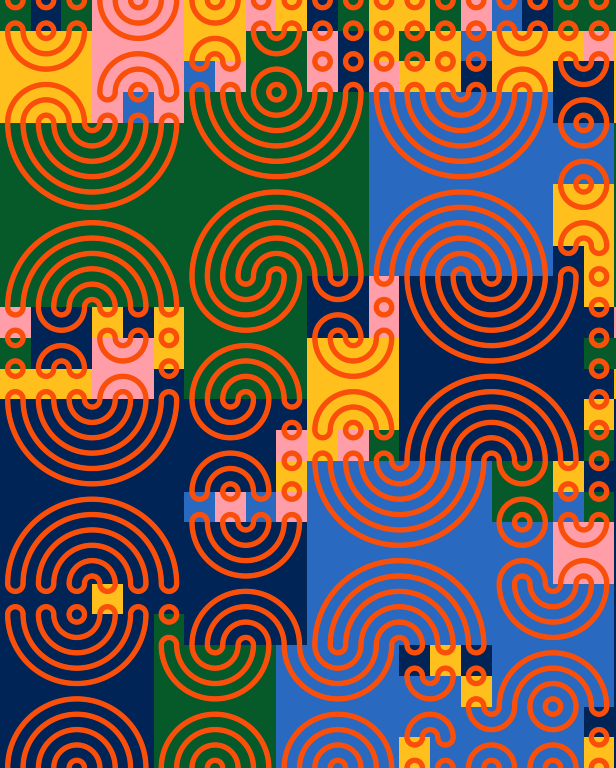
Give the GLSL for this pattern, as a WebGL 2 fragment shader.

```glsl
#version 300 es
precision highp float;
// Draws a patchwork of random squares, each with orange half rings on its top and bottom edges.
uniform vec2 u_resolution;
out vec4 fragColor;

const int COLUMNS = 20;
const int ROWS = 25;
const vec3 NAVY = vec3(0.0, 0.14, 0.335);
const vec3 GREEN = vec3(0.025, 0.35, 0.155);
const vec3 BLUE = vec3(0.16, 0.41, 0.75);
const vec3 PINK = vec3(1.0, 0.62, 0.66);
const vec3 YELLOW = vec3(1.0, 0.75, 0.11);
const vec3 ORANGE = vec3(0.98, 0.31, 0.04);

struct Square {
    ivec2 corner;
    int size;
    int order;
};

float hash(float n) {
    return fract(sin(n * 12.9898) * 43758.5453);
}

// Packs squares from large to small, one bit mask of taken cells per row,
// and stops at the square that covers the given cell.
Square findSquare(ivec2 cell) {
    const int tries[5] = int[5](40, 8, 14, 6, 12);   // for sizes 2 to 6
    int taken[ROWS];
    for (int i = 0; i < ROWS; i++) taken[i] = 0;
    int order = 0;
    float seed = 3.0;

    for (int size = 6; size >= 2; size--) {
        for (int k = 0; k < tries[size - 2]; k++) {
            seed += 1.0;
            int y = int(hash(seed) * float(ROWS + 1 - size));
            int start = int(hash(seed + 0.37) * float(COLUMNS + 1 - size));

            // Columns where a square of this size still fits
            int used = 0;
            for (int i = 0; i < size; i++) used |= taken[y + i];
            int open = ~used & ((1 << COLUMNS) - 1);
            int fits = open;
            for (int i = 1; i < size; i++) fits &= open >> i;
            if (fits == 0) continue;

            // First fit at or after the random start, else the leftmost one
            int later = fits & (-1 << start);
            if (later != 0) fits = later;
            int x = int(log2(float(fits & -fits)) + 0.5);

            for (int i = 0; i < size; i++) taken[y + i] |= ((1 << size) - 1) << x;
            order++;
            ivec2 offset = cell - ivec2(x, y);
            if (min(offset.x, offset.y) >= 0 && max(offset.x, offset.y) < size)
                return Square(ivec2(x, y), size, order);
        }
    }
    return Square(cell, 1, order);
}

// Large squares cycle through the dark colours, small ones use all five.
vec3 squareColor(Square s) {
    if (s.size > 3) {
        int turn = s.order % 3;
        return turn == 1 ? NAVY : turn == 2 ? GREEN : BLUE;
    }
    float pick = hash(dot(vec2(s.corner), vec2(1.71, 37.3)) + float(s.size));
    return pick < 0.26 ? PINK
         : pick < 0.52 ? YELLOW
         : pick < 0.72 ? NAVY
         : pick < 0.86 ? BLUE : GREEN;
}

// Distance to half rings centred on the top and bottom edges, in cells
float ringDistance(vec2 p, float size) {
    float r = length(vec2(p.x - 0.5 * size, min(p.y, size - p.y)));
    float ring = 0.5 * abs(fract(2.0 * r) - 0.5);
    return max(ring, r - 0.5 * size + 0.25);
}

void main() {
    float pixel = float(ROWS) / u_resolution.y;
    vec2 p = gl_FragCoord.xy * pixel;
    p.x = mod(p.x, float(COLUMNS));

    Square s = findSquare(ivec2(p));
    float d = ringDistance(p - vec2(s.corner), float(s.size));
    float line = 1.0 - smoothstep(-0.6 * pixel, 0.6 * pixel, d - 0.088);
    fragColor = vec4(mix(squareColor(s), ORANGE, line), 1.0);
}
```
